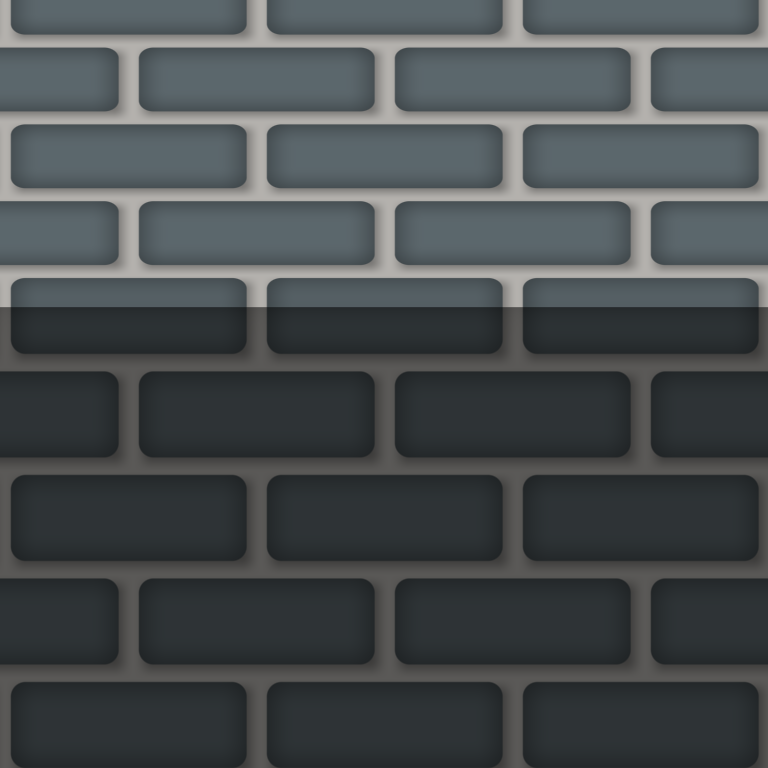
This pattern is drawn by a Shadertoy shader. Its source:

```glsl
#define COLUMNS 3.0
#define ROW_PITCH 0.1348
#define UPPER_SQUASH 0.742
#define SPLIT 0.6
#define BRICK_HALF vec2(0.1535, 0.056)
#define CORNER 0.019
#define INNER_BLUR 0.038
#define DROP_BLUR 0.013
#define DROP_OFFSET vec2(0.006, -0.007)
#define BRICK_COLOR vec3(0.358, 0.402, 0.422)
#define MORTAR_COLOR vec3(0.705, 0.695, 0.680)
#define SHADE 0.5

// Rows above the split are squashed, continuing the same courses.
vec2 toWall(vec2 uv) {
    float above = max(uv.y - SPLIT, 0.0);
    return vec2(uv.x, min(uv.y, SPLIT) + above / UPPER_SQUASH);
}

// Position relative to the centre of the nearest brick, in running bond.
vec2 brickLocal(vec2 wall) {
    vec2 grid = vec2((wall.x - 0.001) * COLUMNS,
                     (wall.y - BRICK_HALF.y) / ROW_PITCH + 0.5);
    grid.x += 0.5 * mod(floor(grid.y), 2.0);
    return (fract(grid) - 0.5) * vec2(1.0 / COLUMNS, ROW_PITCH);
}

float roundedBox(vec2 p, vec2 halfSize, float radius) {
    vec2 q = abs(p) - halfSize + radius;
    return length(max(q, 0.0)) + min(max(q.x, q.y), 0.0) - radius;
}

// Coverage of a brick whose edges are blurred on both sides.
float blurredBox(vec2 p, float blur) {
    vec2 edge = smoothstep(vec2(-blur), vec2(blur), BRICK_HALF - abs(p));
    return edge.x * edge.y;
}

void mainImage(out vec4 fragColor, in vec2 fragCoord) {
    vec2 uv = fragCoord / iResolution.y;
    float pixel = 1.0 / iResolution.y;
    vec2 wall = toWall(uv);
    vec2 local = brickLocal(wall);

    // Mortar with the soft drop shadow of the bricks
    float drop = blurredBox(brickLocal(wall - DROP_OFFSET), DROP_BLUR);
    vec3 mortar = MORTAR_COLOR * (1.0 - 0.33 * drop);

    // Brick face with an inner shadow along its edges
    float inner = 1.0 - blurredBox(local, INNER_BLUR);
    vec3 brick = BRICK_COLOR * (1.0 - 0.46 * inner);

    // Contact shading on the brick faces around the split
    float height = uv.y - SPLIT;
    float below = exp(-abs(height) / 0.013) * step(height, 0.0);
    float above = smoothstep(0.05, 0.0, height) * step(0.0, height);
    brick *= 1.0 - 0.20 * below - 0.08 * above;
    mortar *= 1.0 - 0.08 * below;

    float dist = roundedBox(local, BRICK_HALF, CORNER);
    vec3 color = mix(brick, mortar, smoothstep(-pixel, pixel, dist));

    // Lower part lies in shade
    float lit = smoothstep(-0.7 * pixel, 0.7 * pixel, height);
    color *= mix(SHADE, 1.0, lit);
    fragColor = vec4(color, 1.0);
}
```
